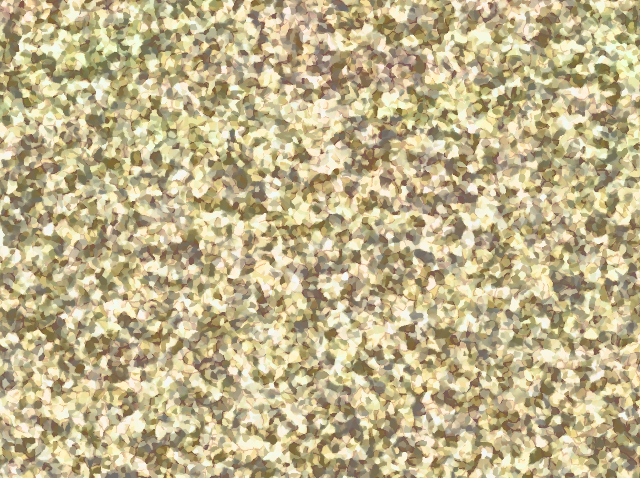
Reproduce this texture procedurally as a Shadertoy shader.

```glsl
// Fine glittering mineral grain: soft cream and gold flakes over olive, with thin dark seams.
#define COARSE_CELLS 45.0   // flakes per canvas height
#define FINE_CELLS 88.0     // small chips per canvas height
#define SOFTNESS 11.0       // higher gives crisper flakes
#define SPREAD 0.165        // lower gives more contrast
#define SEAM_DEPTH 0.30
#define TINT_AMOUNT 0.17
#define DARK vec3(0.46, 0.40, 0.29)
#define OLIVE vec3(0.66, 0.61, 0.45)
#define TAN vec3(0.80, 0.745, 0.565)
#define CREAM vec3(0.94, 0.89, 0.68)
#define WHITE vec3(0.985, 0.96, 0.86)

vec3 hash3(vec2 cell) {
    vec3 h = fract(cell.xyx * vec3(0.1031, 0.1030, 0.0973));
    h += dot(h, h.yxz + 33.33);
    return fract((h.xxy + h.yzz) * h.zyx);
}

// Cellular noise with stretched, turned cells: x = brightness, y = tint, z = seam
vec3 flakes(vec2 p, float seed) {
    vec2 base = floor(p);
    vec2 sum = vec2(0.0);
    float total = 0.0, nearest = 9.0, second = 9.0;
    for (int j = -2; j <= 2; j++) {
        for (int i = -2; i <= 2; i++) {
            vec2 cell = base + vec2(i, j);
            vec3 place = hash3(cell + seed);
            vec3 look = hash3(cell + seed + 71.7);
            vec2 d = p - cell - place.xy;
            float angle = 6.2832 * place.z;
            float stretch = 1.0 + 0.65 * look.z;
            float c = cos(angle), s = sin(angle);
            d = vec2(c * d.x + s * d.y, c * d.y - s * d.x);
            d *= vec2(1.0 / stretch, stretch);
            float dist2 = dot(d, d);
            float weight = exp(-SOFTNESS * dist2);
            sum += weight * look.xy;
            total += weight;
            float dist = sqrt(dist2);
            second = min(second, max(nearest, dist));
            nearest = min(nearest, dist);
        }
    }
    float seam = 1.0 - smoothstep(0.0, 0.24, second - nearest);
    return vec3(sum / max(total, 1e-6), seam);
}

// Broad irregular drift from layered sines, about -1 to 1
float drift(vec2 p) {
    float total = 0.0, gain = 0.5;
    for (int i = 0; i < 4; i++) {
        total += gain * sin(p.x + 1.7 * sin(p.y)) * cos(1.3 * p.y + sin(p.x));
        p = mat2(1.4, 1.1, -1.1, 1.4) * p + 2.3;
        gain *= 0.6;
    }
    return total;
}

// Tone from 0 to 1 to the mineral colours
vec3 palette(float tone) {
    vec3 color = mix(DARK, OLIVE, smoothstep(0.0, 0.27, tone));
    color = mix(color, TAN, smoothstep(0.27, 0.57, tone));
    color = mix(color, CREAM, smoothstep(0.57, 0.83, tone));
    return mix(color, WHITE, smoothstep(0.83, 0.98, tone));
}

void mainImage(out vec4 fragColor, in vec2 fragCoord) {
    vec2 uv = fragCoord / iResolution.y;

    // Slight bending keeps the flakes from looking like plain ellipses
    vec2 bent = uv + 0.0035 * vec2(drift(uv.yx * 95.0), drift(uv * 95.0 + 4.0));
    vec3 coarse = flakes(bent * COARSE_CELLS, 13.0);
    vec3 fine = flakes(bent * FINE_CELLS + 5.3, 157.0);

    // Brightness, evened out by a logistic curve
    float value = 0.53 * coarse.x + 0.47 * fine.x;
    value += 0.025 * drift(uv * vec2(5.0, 9.0));
    float tone = 1.0 / (1.0 + exp(-1.7 * (value - 0.5) / SPREAD));

    // Broken dark seams between flakes
    float seam = coarse.z * smoothstep(0.45, 0.75, fine.y);
    tone = clamp(tone - SEAM_DEPTH * seam + 0.03, 0.0, 1.0);
    vec3 color = palette(tone);

    // Gold to grey flakes, with green and rose patches stronger near the top
    float gold = 0.5 * (coarse.y + fine.y) - 0.5;
    color += TINT_AMOUNT * gold * vec3(0.15, 0.05, -1.6);
    float patches = drift(uv * vec2(6.0, 10.0) + 8.0);
    float top = 0.35 + 0.65 * smoothstep(0.45, 0.85, uv.y);
    float rose = 0.05 * top * patches + 0.07 * (fine.y - 0.5);
    color += rose * vec3(0.6, -0.6, 0.4);
    color += 0.06 * seam * vec3(0.1, -0.5, 0.8);

    fragColor = vec4(clamp(color, 0.0, 1.0), 1.0);
}
```
